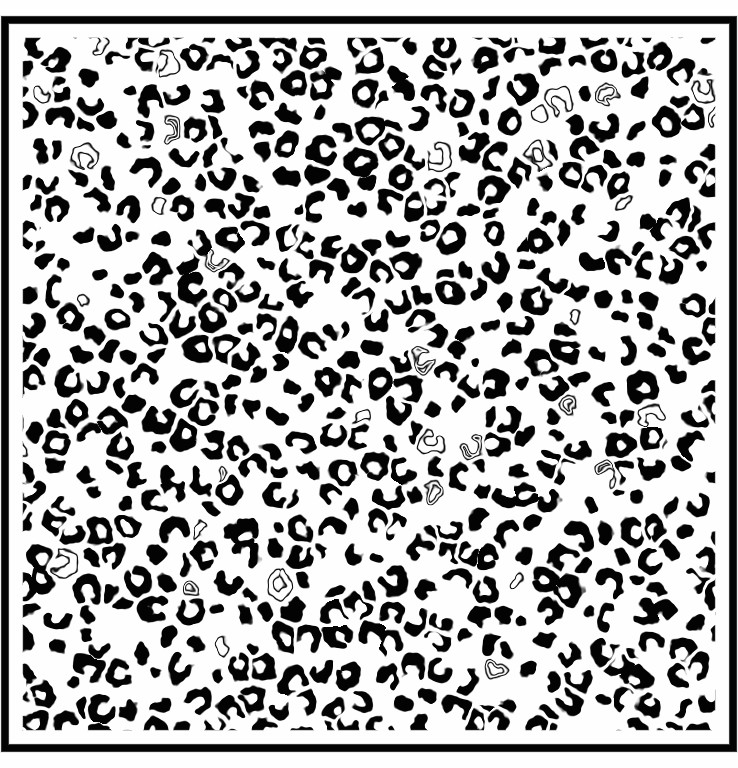
Write a Shadertoy shader that draws this pattern.

```glsl
// Black leopard rosettes and beans on white, clipped to a square inside a thin black frame.
#define CELLS 25.5         // spots across the frame
#define JITTER 0.72        // scatter of spot centres
#define ROSETTES 0.56      // share of C-shaped spots
#define GAP 0.075          // white channel between neighbours
#define MERGED 0.10        // share of neighbours that may touch
#define OUTLINED 0.06      // share of spots drawn as outlines
#define WOBBLE 0.20        // roughness of the edges
#define FIELD_HALF 0.469   // half size of the spotted square
#define FRAME_INNER 0.488
#define FRAME_OUTER 0.4985
#define INK 0.01
#define PAPER 0.995

vec3 hash3(vec2 p) {
    vec3 q = fract(p.xyx * vec3(0.1031, 0.1030, 0.0973));
    q += dot(q, q.yxz + 33.33);
    return fract((q.xxy + q.yzz) * q.zyx);
}

vec2 noise2(vec2 p) {
    vec2 i = floor(p), f = fract(p);
    f = f * f * (3.0 - 2.0 * f);
    vec2 low = mix(hash3(i).xy, hash3(i + vec2(1, 0)).xy, f.x);
    vec2 high = mix(hash3(i + vec2(0, 1)).xy, hash3(i + vec2(1, 1)).xy, f.x);
    return mix(low, high, f.y) - 0.5;
}

float smoothMax(float a, float b, float k) {
    float h = max(k - abs(a - b), 0.0) / k;
    return max(a, b) + 0.25 * h * h * k;
}

// Spot centre in xy, power-diagram weight in z
vec3 spotSite(vec2 id) {
    vec3 h = hash3(id + 71.0);
    float reach = h.z < ROSETTES ? 0.5 : 0.3;
    vec2 stagger = vec2(0.5 * mod(id.y, 2.0), 0.0);
    return vec3(id + 0.5 + stagger + JITTER * (h.xy - 0.5), reach * reach);
}

// Thick arc, symmetric about the y axis
float arcDistance(vec2 q, float aperture, float radius, float halfWidth) {
    vec2 tip = vec2(sin(aperture), cos(aperture));
    q.x = abs(q.x);
    float d = tip.y * q.x > tip.x * q.y ? length(q - tip * radius)
                                        : abs(length(q) - radius);
    return d - halfWidth;
}

// Rosette or bean with a random turn, size and stretch
float spotDistance(vec2 q, vec2 id) {
    bool rosette = hash3(id + 71.0).z < ROSETTES;
    vec3 shape = hash3(id + 153.0), size = hash3(id + 37.0);
    float turn = 6.2832 * shape.x;
    q = mat2(cos(turn), -sin(turn), sin(turn), cos(turn)) * q;
    float stretch = mix(0.86, 1.16, shape.z), scale = mix(0.86, 1.14, size.x);
    q *= vec2(stretch, 1.0 / stretch) / scale;
    float d;
    if (rosette) {
        float aperture = mix(1.45, 3.1, shape.y);
        float taper = 0.035 * clamp(q.y / 0.35, -1.0, 1.0);
        d = arcDistance(q, aperture, 0.34, mix(0.12, 0.18, size.y) + taper);
    } else {
        q.y += 0.31;
        d = arcDistance(q, mix(0.1, 0.9, shape.y), 0.35, mix(0.16, 0.23, size.y));
    }
    return d * scale;
}

float spotField(vec2 p) {
    p += WOBBLE * noise2(p * 2.6) + 0.45 * WOBBLE * noise2(p * 6.0 + 19.0);

    // Spot that owns this point
    vec2 base = floor(p), owner = base;
    float best = 1e5;
    for (int j = -2; j <= 2; j++)
    for (int i = -2; i <= 2; i++) {
        vec2 id = base + vec2(i, j);
        vec3 s = spotSite(id);
        float power = dot(p - s.xy, p - s.xy) - s.z;
        if (power < best) { best = power; owner = id; }
    }

    // Trim the spot along the borders to its neighbours
    vec3 site = spotSite(owner);
    float d = spotDistance(p - site.xy, owner);
    for (int j = -2; j <= 2; j++)
    for (int i = -2; i <= 2; i++) {
        if (i == 0 && j == 0) continue;
        vec2 id = owner + vec2(i, j);
        vec3 s = spotSite(id);
        float power = dot(p - s.xy, p - s.xy) - s.z;
        float border = 0.5 * (power - best) / max(distance(s.xy, site.xy), 0.1);
        float gap = hash3(owner + id + 211.0).x < MERGED ? -0.1 : GAP;
        d = smoothMax(d, gap - border, 0.08);
    }

    // Hollow out a few spots, some with a double contour
    vec3 style = hash3(owner + 307.0);
    if (style.x < OUTLINED) {
        d = style.y < 0.6 ? abs(d + 0.03) - 0.026
                          : abs(abs(d + 0.06) - 0.055) - 0.022;
    }
    return d;
}

void mainImage(out vec4 fragColor, in vec2 fragCoord) {
    float side = min(iResolution.x, iResolution.y);
    vec2 p = (fragCoord - 0.5 * iResolution.xy) / side;
    float square = max(abs(p.x), abs(p.y));

    float spots = max(spotField((p + 1.0) * CELLS) / CELLS, square - FIELD_HALF);
    float frame = max(FRAME_INNER - square, square - FRAME_OUTER);

    float soft = 0.9 / side;
    float ink = 1.0 - smoothstep(-soft, soft, min(spots, frame));
    fragColor = vec4(vec3(mix(PAPER, INK, ink)), 1.0);
}
```
